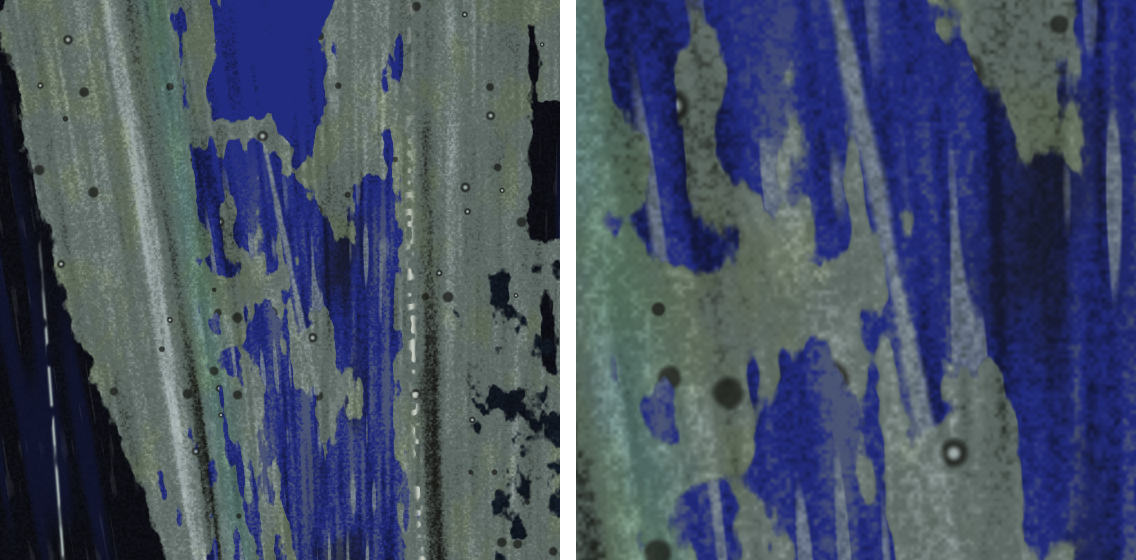
Left, the full canvas; right, a detail of the centre.
This texture is drawn by a Shadertoy shader. Its source:

```glsl
const vec3 SHADOW = vec3(.10, .105, .09);
const vec3 PAINT = vec3(.36, .41, .39);
const vec3 LIGHT = vec3(.62, .67, .67);
const vec3 GLINT = vec3(.80, .82, .78);
const vec3 NAVY = vec3(.07, .09, .23);
const vec3 BLUE = vec3(.13, .17, .50);
const vec3 WORN_BLUE = vec3(.29, .33, .46);
const vec3 BLACK = vec3(.045, .05, .075);
const vec3 TEAL = vec3(.08, .13, .18);
const float EDGE = .003;
const float GRAIN = .36;

float hash(vec2 p) {
  vec3 q = fract(p.xyx * .1031);
  q += dot(q, q.yzx + 33.33);
  return fract((q.x + q.y) * q.z);
}

float noise(vec2 p) {
  vec2 i = floor(p), f = fract(p);
  f = f * f * (3. - 2. * f);
  return mix(mix(hash(i), hash(i + vec2(1, 0)), f.x),
             mix(hash(i + vec2(0, 1)), hash(i + 1.), f.x), f.y);
}

float fbm(vec2 p) {
  float sum = 0., amp = .53;
  for (int i = 0; i < 4; i++) {
    sum += amp * noise(p);
    p = p * 2.03 + 17.3;
    amp *= .5;
  }
  return sum;
}

float fill(float d) { return 1. - smoothstep(-EDGE, EDGE, d); }

float bump(float x, float width) { return exp(-x * x / (width * width)); }

// Capsule between two ends, radius tapering from ra to rb
float stroke(vec2 p, vec4 ends, float ra, float rb) {
  vec2 d = ends.zw - ends.xy;
  float h = clamp(dot(p - ends.xy, d) / dot(d, d), 0., 1.);
  return length(p - ends.xy - d * h) - mix(ra, rb, h);
}

float box(vec2 p, vec2 center, vec2 halfSize) {
  vec2 q = abs(p - center) - halfSize;
  return length(max(q, 0.)) + min(max(q.x, q.y), 0.);
}

// Ragged remains of the blue layer
float blueLayer(vec2 p, float s) {
  vec2 q = p + .03 * (vec2(noise(p * 19.), noise(p * 17. + 40.)) - .5);
  float d = box(q, vec2(.487, .07), vec2(.1, .13));
  d = min(d, stroke(q, vec4(.54, .19, .535, .265), .06, .015));
  d = min(d, stroke(q, vec4(.365, .27, .39, .46), .025, .02));
  d = min(d, stroke(q, vec4(.43, .29, .475, .47), .032, .02));
  d = min(d, stroke(q, vec4(.53, .34, .59, .5), .025, .055));
  d = min(d, stroke(q, vec4(.485, .3, .54, .56), .015, .018));
  d = min(d, stroke(q, vec4(.46, .58, .53, .78), .035, .035));
  d = min(d, stroke(q, vec4(.53, .74, .6, 1.05), .04, .06));
  d = min(d, stroke(q, vec4(.62, .46, .655, 1.05), .035, .07));
  d = min(d, stroke(p, vec4(.667, .35, .68, 1.05), .038, .044));
  d = min(d, stroke(q, vec4(.38, .57, .38, .58), .018, .016));
  d = min(d, stroke(q, vec4(.415, .65, .42, .66), .024, .018));
  d = min(d, stroke(p, vec4(.318, .03, .33, .19), .005, .008));
  d = min(d, stroke(p, vec4(.71, .08, .706, .15), .01, .007));
  d = min(d, stroke(p, vec4(.696, .24, .698, .36), .005, .009));
  d = max(d, -stroke(q, vec4(.57, .56, .618, .73), .018, .026));
  float flakes = .62 - noise(vec2(s * 60., p.y * 14.));
  flakes += 4. * max(box(p, vec2(.47, .9), vec2(.07, .1)), 0.);
  d = min(d, .04 * flakes) + .045 * (fbm(p * vec2(48, 26)) - .5);
  return d + .022 * (noise(vec2(s * 95., p.y * 7.)) - .5);
}

// Dark bare ground at the left and right borders
float blackLayer(vec2 p) {
  float d = .8 * (p.x - .14 * p.y - .16 * p.y * p.y);
  d = min(d, box(p, vec2(1, .305), vec2(.055, .125)));
  d = min(d, stroke(p, vec4(.95, .05, .957, .2), .004, .008));
  d = min(d, stroke(p, vec4(.975, .52, .985, .66), .01, .013));
  return d + .034 * (fbm(p * vec2(38, 25)) - .5);
}

void mainImage(out vec4 fragColor, in vec2 fragCoord) {
  vec2 p = fragCoord / iResolution.xy;
  p.y = 1. - p.y;

  // Drag direction: leaning at left, upright at right
  float s = p.x - .16 * (1. - smoothstep(.3, .7, p.x)) * (p.y - .5);
  float broad = noise(vec2(s * 38., p.y * 2.5));
  float fine = noise(vec2(s * 130., p.y * 7. + 9.));
  float grain = mix(noise(p * 250.), noise(p * 420.), .45);
  float patches = fbm(p * vec2(22, 12));
  float lower = smoothstep(.2, .45, p.y);

  // Grey paint with ridges and grooves
  float ridge = p.x - .2 - .16 * p.y;
  float groove = p.x - .733 + .02 * p.y - .042 * p.y * p.y;
  float tone = .53 + .24 * (broad - .5) + .22 * (fine - .5);
  tone += GRAIN * (grain - .5) + .2 * (patches - .5);
  tone += .26 * bump(ridge, .015) + .16 * bump(ridge + .012, .004);
  tone -= (.16 + .3 * patches) * bump(ridge - .034, .012);
  tone -= mix(.18, .46, p.y) * bump(groove - .032, .019);
  tone += .13 * bump(p.x - .805, .02);
  tone += .2 * bump(p.x - .66, .045) * (1. - lower);
  vec3 col = mix(SHADOW, PAINT, smoothstep(0., .5, tone));
  col = mix(col, LIGHT, smoothstep(.48, 1., tone));
  col.r *= 1. - .15 * bump(ridge - .075, .03);
  col.b *= 1. - .12 * smoothstep(.5, .75, patches);

  // Scattered pits, some with pale centers
  vec2 cell = floor(p * 22.);
  vec2 spot = .25 + .5 * vec2(hash(cell + 3.), hash(cell + 8.));
  float r = length(fract(p * 22.) - spot);
  float size = .08 + .13 * hash(cell + 31.);
  float pit = step(.8, hash(cell + 21.));
  col = mix(col, SHADOW, .75 * pit * (1. - smoothstep(size * .7, size * 1.3, r)));
  pit *= step(.5, hash(cell + 43.));
  col = mix(col, LIGHT, pit * (1. - smoothstep(.02, size * .7, r)));

  // Blue layer with raised rim, worn streaks and scrapes
  float d = blueLayer(p, s);
  col += .13 * (fine - .35) * bump(d - .008, .006);
  float wear = .45 * fine + .35 * broad + .35 * grain;
  vec3 blue = mix(NAVY, BLUE, smoothstep(.25, .65, wear + .1 * (1. - p.y)));
  blue = mix(blue, WORN_BLUE, lower * smoothstep(.54, .82, wear));
  blue = mix(blue, SHADOW, .5 * lower * bump(p.x - .61, .045) * smoothstep(.4, .7, patches));
  col = mix(col, blue, fill(d));
  float scrape = stroke(p, vec4(.475, .27, .565, .7), .004, .005) + .012 * (patches - .5);
  float nicks = lower * smoothstep(.75, .87, noise(vec2(s * 75., p.y * 9.)));
  col = mix(col, mix(PAINT, LIGHT, grain), max(.8 * fill(scrape), .7 * nicks * fill(d)));

  // Black ground with blue traces and a pale scratch
  vec3 black = mix(BLACK * (.55 + grain), NAVY, .6 * smoothstep(.65, .9, broad));
  black += .07 * smoothstep(.78, .95, noise(vec2(s * 170., p.y * 15.)));
  float scratch = bump(p.x - .038 - .075 * p.y, .003) * smoothstep(.3, .65, p.y);
  black = mix(black, LIGHT, scratch * smoothstep(.2, .6, noise(p * vec2(90, 45))));
  col = mix(col, black, fill(blackLayer(p)));

  // Chipped spots at lower right
  float chips = .61 - fbm(p * vec2(27, 21) + 6.);
  chips += 3. * max(box(p, vec2(.95, .77), vec2(.065, .27)), 0.);
  col = mix(col, mix(BLACK, TEAL, patches) * (.6 + .8 * grain), fill(.06 * chips));

  // Broken glints along the right groove
  float sparkle = smoothstep(.42, .72, noise(p * vec2(130, 95)));
  col = mix(col, GLINT, sparkle * bump(groove, .006) * mix(.3, .95, lower));
  fragColor = vec4(clamp(col, 0., 1.), 1);
}
```
